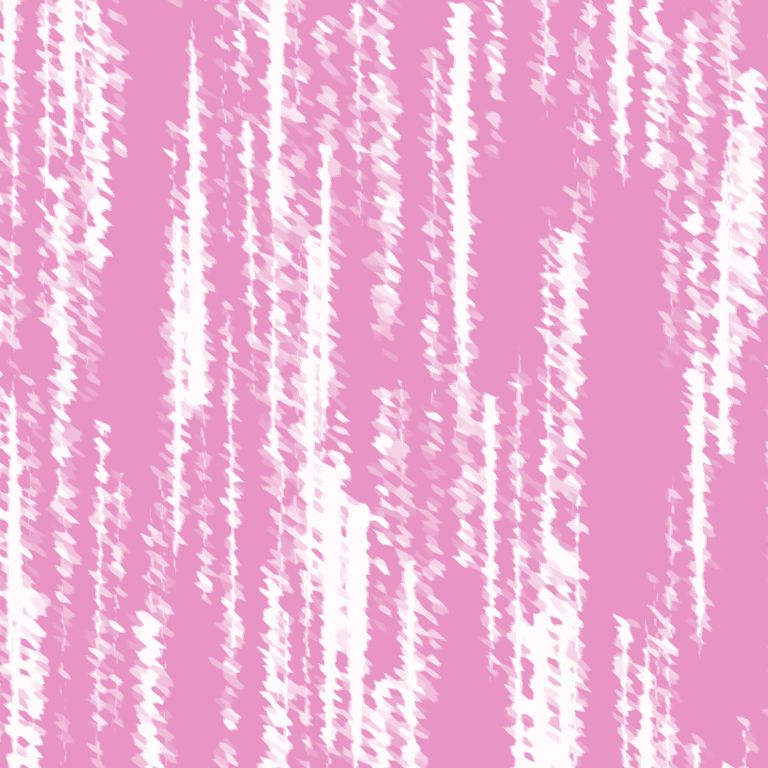
A WebGL 1 fragment shader for this pattern:

```glsl
precision highp float;
// Ragged white vertical streaks on a pink ground, like dry brush strokes.
// Tapered, flat-ended wedges sit in narrow columns. They are drawn twice:
// as crisp bars and as loose fringes broken into small diagonal dabs.
uniform vec2 u_resolution;

const vec3 PINK = vec3(0.908, 0.580, 0.768);
const vec3 WHITE = vec3(1.0, 0.985, 0.993);
const float TONE_STEPS = 5.0;
const float COLUMNS = 29.0;               // streak columns across the canvas
const int LAYERS = 3;                     // bars, threads, loose patches
const int CRISP_LAYERS = 2;               // bars and threads have a solid core
const vec3 PRESENCE = vec3(0.34, 0.56, 0.46); // chance of a streak per layer
const vec3 WIDEST = vec3(0.58, 0.20, 0.52);   // half width in columns
const float CRISP_SOFTNESS = 0.10;
const float TAPER_FADE = 0.25;            // length of the faded tip
const float EDGE_GAIN = 450.0;            // crispness of flat ends and sides
const float LOOSE_BIAS = 0.24;            // raises the coverage of dabs
const float LOOSE_GAIN = 1.2;             // contrast between dabs
const float GRAIN = 0.95;                 // tone variation from dab to dab
const vec2 DAB_AXIS = vec2(0.80, -0.60);  // direction of the dabs
const vec2 DAB_DENSITY = vec2(52.0, 145.0); // dabs per unit along, across
const float CRISP_SNAP = 0.35;            // raggedness of the solid bars

vec3 random3(vec3 s) {
  vec3 d = vec3(dot(s, vec3(127.1, 311.7, 74.7)),
                dot(s, vec3(269.5, 183.3, 246.1)),
                dot(s, vec3(113.5, 271.9, 124.6)));
  return fract(sin(d) * 43758.55);
}

// Slow layered sines that gather the streaks into groups.
float grouping(vec2 p) {
  return 1.0 + 0.45 * sin(p.x * 17.0 + 2.0 * sin(p.y * 3.0))
             + 0.35 * sin(p.x * 37.0 - p.y * 4.0 + 1.3);
}

// Signed strength of one streak layer: positive inside, negative outside.
float streak(vec2 p, float layer, float presence, float widest, bool crisp) {
  float column = floor(p.x * COLUMNS);
  float x = fract(p.x * COLUMNS);
  vec3 lane = random3(vec3(column, layer, 3.7));
  float rows = mix(1.3, 2.9, lane.x);
  float y = p.y * rows + lane.y * 7.0;
  float row = floor(y);
  float along = fract(y);

  vec3 shape = random3(vec3(column, row, layer + 11.0));
  vec3 place = random3(vec3(column, row, layer + 23.0));
  vec2 middle = vec2(column + 0.5, COLUMNS * p.y) / COLUMNS;
  middle.y += (0.5 - along) / rows;
  if (shape.x > presence * grouping(middle)) return -4.0;

  // Wedge from a faded tip (0) to a blunt end (1), pointing up or down.
  float wedge = place.z > 0.5 ? along : 1.0 - along;
  float softness = crisp ? CRISP_SOFTNESS : mix(0.12, 0.70, shape.z);
  float axis = 0.5 + 0.5 * (place.x - 0.5) + 0.7 * (place.y - 0.5) * wedge;
  float halfWidth = mix(0.05, widest, shape.y) * sqrt(wedge);
  halfWidth -= softness * (1.0 - smoothstep(0.0, TAPER_FADE, wedge));
  float strength = (halfWidth - abs(x - axis)) / softness;

  // Distances to the cell border give crisp bars clean ends and sides.
  float endGap = min(along, 1.0 - along) / rows;
  float sideGap = min(x, 1.0 - x) / COLUMNS;
  float border = min(endGap, sideGap) * EDGE_GAIN - 1.0;
  return crisp ? min(strength, border) : strength;
}

// Tone of a dab, from 0 (pink) to 1 (white), in soft-edged steps.
float dabTone(vec2 p, vec2 centre, float grain) {
  vec2 q = mix(p, centre, CRISP_SNAP);
  float loose = -4.0;
  float solid = -4.0;
  for (int i = 0; i < LAYERS; i++) {
    float id = float(i) * 5.0;
    loose = max(loose, streak(centre, id, PRESENCE[i], WIDEST[i], false));
    if (i < CRISP_LAYERS) {
      solid = max(solid, streak(q, id, PRESENCE[i], WIDEST[i], true));
    }
  }
  loose = (loose + LOOSE_BIAS + GRAIN * (grain - 0.5)) * LOOSE_GAIN;
  float level = pow(clamp(max(loose, solid), 0.0, 1.0), 0.75) * TONE_STEPS;
  return (floor(level) + smoothstep(0.35, 0.65, fract(level))) / TONE_STEPS;
}

vec2 toDabs(vec2 p) {
  vec2 across = vec2(-DAB_AXIS.y, DAB_AXIS.x);
  return vec2(dot(p, DAB_AXIS), dot(p, across)) * DAB_DENSITY;
}

vec2 fromDabs(vec2 d) {
  d /= DAB_DENSITY;
  return d.x * DAB_AXIS + d.y * vec2(-DAB_AXIS.y, DAB_AXIS.x);
}

void main() {
  vec2 p = gl_FragCoord.xy / u_resolution;
  vec2 d = toDabs(p);
  // Find the two nearest dabs; xy is the centre and z the grain.
  vec3 first = vec3(0.0), second = vec3(0.0);
  float d1 = 9.0, d2 = 9.0;
  for (int k = 0; k < 9; k++) {
    vec2 id = floor(d) + vec2(mod(float(k), 3.0), floor(float(k) / 3.0)) - 1.0;
    vec3 r = random3(vec3(id, 41.0));
    vec3 dab = vec3(id + 0.1 + 0.8 * r.xy, r.z);
    float dist = length(dab.xy - d);
    if (dist < d1) {
      d2 = d1; second = first;
      d1 = dist; first = dab;
    } else if (dist < d2) {
      d2 = dist; second = dab;
    }
  }
  // Blend the two dabs across their shared edge.
  float inner = dabTone(p, fromDabs(first.xy), first.z);
  float outer = dabTone(p, fromDabs(second.xy), second.z);
  float tone = mix(outer, inner, 0.5 + 0.5 * smoothstep(0.0, 0.25, d2 - d1));
  gl_FragColor = vec4(mix(PINK, WHITE, tone), 1.0);
}
```
